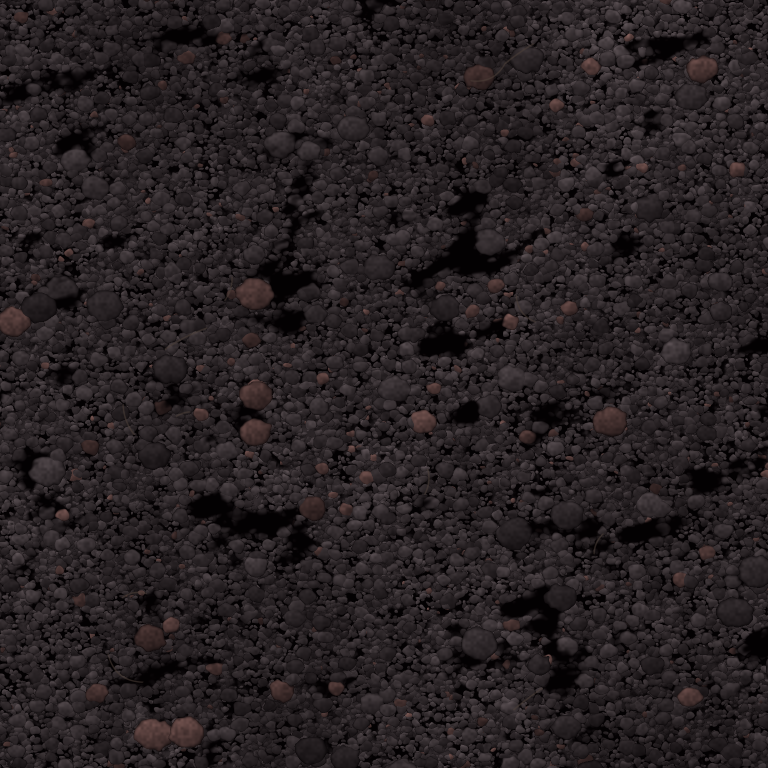
A Shadertoy shader for this texture:

```glsl
#define SOIL_COLOR vec3(0.212, 0.194, 0.199)
#define SHADOW_COLOR vec3(0.013, 0.002, 0.007)
#define WARM_TINT vec3(1.45, 1.18, 1.08)
#define FIBRE_COLOR vec3(0.30, 0.25, 0.22)
#define WARM_SHARE 0.015
#define GRAIN 0.55
#define RAGGEDNESS 0.0045
#define HOLLOW_LEVEL 0.31
#define FIBRES 12

vec3 hash3(vec2 p) {
    vec3 q = fract(vec3(p.xyx) * vec3(0.1031, 0.1030, 0.0973));
    q += dot(q, q.yxz + 33.33);
    return fract((q.xxy + q.yzz) * q.zyx);
}

float noise(vec2 p) {
    vec2 i = floor(p), f = fract(p);
    f = f * f * (3.0 - 2.0 * f);
    float low = mix(hash3(i).x, hash3(i + vec2(1, 0)).x, f.x);
    float high = mix(hash3(i + vec2(0, 1)).x, hash3(i + vec2(1, 1)).x, f.x);
    return mix(low, high, f.y);
}

float fbm(vec2 p) {
    float sum = 0.0, amp = 0.5;
    for (int i = 0; i < 4; i++) {
        sum += amp * noise(p);
        p = mat2(0.8, 0.6, -0.6, 0.8) * p * 2.03 + 17.0;
        amp *= 0.5;
    }
    return sum / 0.9375;
}

// Lays one size of rounded crumbs over the ground: x height, y light, z warmth
vec3 addCrumbs(vec3 top, vec2 p, float count, float share, float seed) {
    vec2 grid = p * count, id = floor(grid);
    for (int y = -1; y <= 1; y++)
    for (int x = -1; x <= 1; x++) {
        vec2 cell = id + vec2(x, y);
        vec3 place = hash3(cell + seed * 17.0 + 50.0);
        vec3 look = hash3(cell + seed * 31.0 + 205.0);
        if (look.x > share) continue;
        float radius = mix(0.35, 0.7, place.z);
        vec2 d = (grid - cell - 0.15 - 0.7 * place.xy) * vec2(1.0, 1.2) / radius;
        float q = dot(d, d);
        if (q >= 1.0) continue;
        float dome = sqrt(1.0 - q);
        float height = (dome * radius + 0.6 * look.y) / count;
        float rim = mix(0.25, 1.0, smoothstep(0.0, 0.65, dome));
        float light = rim * mix(0.6, 1.15, look.z) * (0.93 + 0.3 * d.y - 0.1 * d.x);
        float warm = step(look.x, WARM_SHARE);
        if (height > top.x) top = vec3(height, light, warm);
    }
    return top;
}

// Distance to a short, slightly bent hair
float fibre(vec2 p, float seed) {
    vec3 a = hash3(vec2(seed, 7.0)), b = hash3(vec2(seed, 19.0));
    float angle = 6.2832 * a.z, len = mix(0.008, 0.03, b.x);
    vec2 d = mat2(cos(angle), sin(angle), -sin(angle), cos(angle)) * (p - a.xy);
    d.y += (b.y - 0.5) * 30.0 * (d.x * d.x - len * len);
    return length(vec2(max(abs(d.x) - len, 0.0), d.y));
}

vec3 soil(vec2 p) {
    // Ragged outlines and a dusty floor between crumbs
    vec2 rough = p + RAGGEDNESS * (vec2(noise(p * 130.0), noise(p * 130.0 + 71.0)) - 0.5);
    float dust = 0.7 * smoothstep(0.42, 0.68, fbm(p * 60.0));
    vec3 top = vec3(0.0, dust, 0.0);
    top = addCrumbs(top, rough, 155.0, 0.85, 1.0);
    top = addCrumbs(top, rough, 95.0, 0.72, 2.0);
    top = addCrumbs(top, rough, 56.0, 0.36, 3.0);
    top = addCrumbs(top, rough, 28.0, 0.07, 4.0);

    // Broad patches and slanting hollows that swallow the low crumbs
    float patches = mix(0.7, 1.3, fbm(p * 5.0 + 3.0));
    vec2 slant = mat2(0.94, -0.34, 0.34, 0.94) * p;
    float level = fbm(slant * vec2(11.0, 22.0) + 40.0) + 7.0 * (top.x - 0.006);
    float open = smoothstep(HOLLOW_LEVEL - 0.05, HOLLOW_LEVEL + 0.06, level);

    // Fine surface grain
    float grain = 0.6 * noise(p * 270.0) + 0.4 * noise(p * 125.0 + 9.0) - 0.5;
    float light = top.y * patches * open * (1.0 + GRAIN * grain);
    vec3 color = SHADOW_COLOR + SOIL_COLOR * light * mix(vec3(1), WARM_TINT, top.z);

    // Stray root hairs
    for (int i = 0; i < FIBRES; i++) {
        float hair = 1.0 - smoothstep(0.0004, 0.0016, fibre(p, float(i)));
        color = mix(color, FIBRE_COLOR, 0.55 * hair);
    }
    return color;
}

void mainImage(out vec4 fragColor, in vec2 fragCoord) {
    // Four samples per pixel smooth the crumb edges
    vec3 color = vec3(0);
    for (int i = 0; i < 4; i++) {
        vec2 offset = vec2(i % 2, i / 2) * 0.5 - 0.25;
        color += soil((fragCoord + offset) / iResolution.y);
    }
    fragColor = vec4(color * 0.25, 1.0);
}
```
